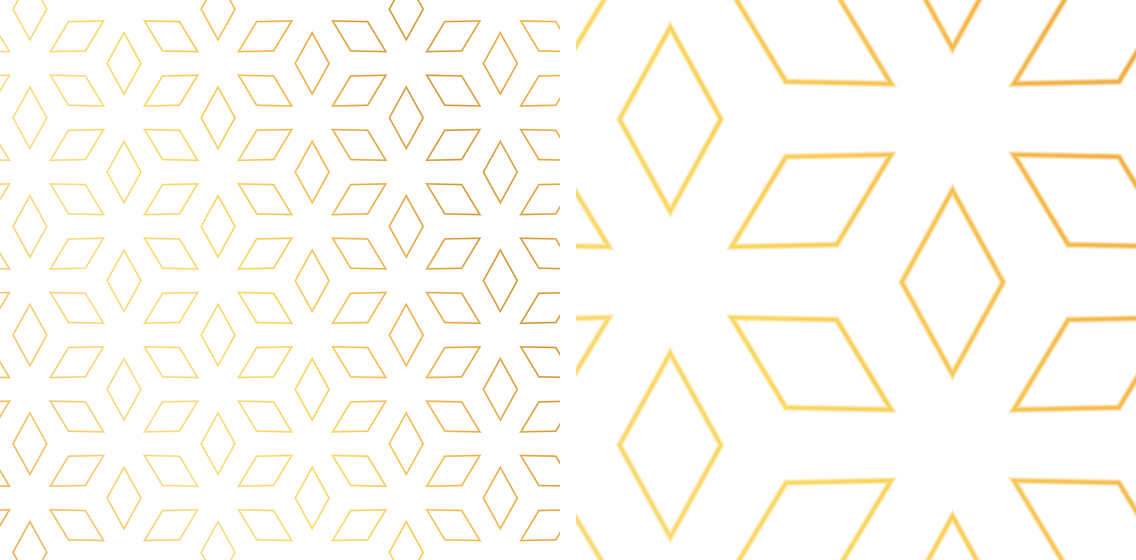
Left, the full canvas; right, a detail of the centre.
Reproduce this pattern procedurally as a WebGL 1 fragment shader.

```glsl
precision highp float;
// Hexagonal lattice of six-rhombus stars, outlined in a diagonal gold gradient.
uniform vec2 u_resolution;

const float STAR_SPACING = 0.1940;
const vec2 STAR_ORIGIN = vec2(0.2214, 0.7897);
const vec2 RHOMB_HALF = vec2(0.0302, 0.0548);
const float LINE_HALF = 0.0014;
const float LINE_SOFTNESS = 0.0013;
const vec2 GRADIENT_AXIS = vec2(0.91, 0.42);

// Offset from the closest point of a triangular lattice.
vec2 nearestStar(vec2 p, float spacing) {
  vec2 cell = spacing * vec2(sqrt(3.0), 1.0);
  vec2 a = mod(p + 0.5 * cell, cell) - 0.5 * cell;
  vec2 b = mod(p, cell) - 0.5 * cell;
  return dot(a, a) < dot(b, b) ? a : b;
}

// Mirrors all six arms of a star onto its upward arm.
vec2 foldSixArms(vec2 p) {
  vec2 mirror = vec2(0.5 * sqrt(3.0), -0.5);
  p = abs(p);
  return p - 2.0 * max(dot(p, mirror), 0.0) * mirror;
}

// Signed distance to the sides of a rhombus, with mitred corners.
float rhombus(vec2 p, vec2 halfSize) {
  vec2 normal = normalize(halfSize.yx);
  return dot(abs(p), normal) - halfSize.x * normal.x;
}

vec3 blendStop(vec3 base, vec3 stop, float from, float to, float t) {
  return mix(base, stop, clamp((t - from) / (to - from), 0.0, 1.0));
}

// Metallic ramp: amber, pale gold, yellow, orange, bronze, orange.
vec3 goldRamp(float t) {
  vec3 gold = vec3(0.91, 0.65, 0.27);
  gold = blendStop(gold, vec3(0.96, 0.75, 0.38), 0.00, 0.15, t);
  gold = blendStop(gold, vec3(0.98, 0.85, 0.49), 0.15, 0.35, t);
  gold = blendStop(gold, vec3(0.98, 0.84, 0.36), 0.35, 0.60, t);
  gold = blendStop(gold, vec3(0.96, 0.71, 0.27), 0.60, 0.80, t);
  gold = blendStop(gold, vec3(0.82, 0.57, 0.19), 0.80, 1.05, t);
  return blendStop(gold, vec3(0.95, 0.70, 0.25), 1.05, 1.28, t);
}

// Coverage of a soft line centred on the zero distance.
float outline(float dist, float halfWidth, float softness) {
  return 1.0 - smoothstep(halfWidth - softness, halfWidth + softness, abs(dist));
}

void main() {
  vec2 uv = gl_FragCoord.xy / u_resolution.y;
  float softness = max(LINE_SOFTNESS, 0.6 / u_resolution.y);

  // Each rhombus sits midway between two neighbouring stars.
  vec2 arm = foldSixArms(nearestStar(uv - STAR_ORIGIN, STAR_SPACING));
  float dist = rhombus(arm - vec2(0.0, 0.5 * STAR_SPACING), RHOMB_HALF);

  vec3 gold = goldRamp(dot(uv, GRADIENT_AXIS));
  float line = outline(dist, LINE_HALF, softness);
  gl_FragColor = vec4(mix(vec3(1.0), gold, line), 1.0);
}
```
